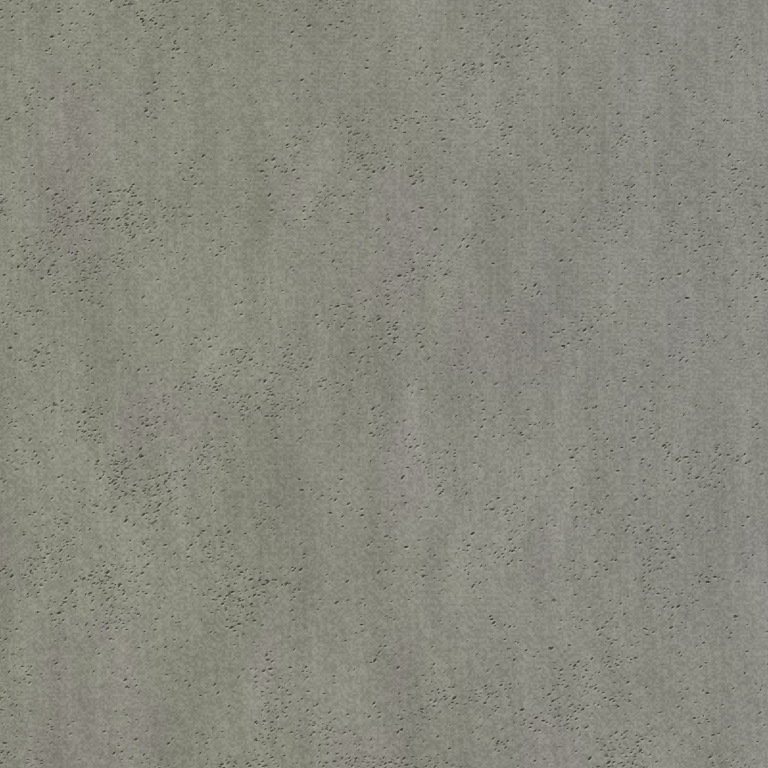
Write a Shadertoy shader that draws this texture.

```glsl
// Grey-olive cast concrete with soft vertical streaks, fine grain and clustered slanted pits.

const vec3 WARM_GREY = vec3(0.538, 0.538, 0.487);
const vec3 COOL_GREY = vec3(0.538, 0.538, 0.506);
const vec3 MAUVE_TINT = vec3(0.002, -0.006, 0.006);
const vec3 PIT_COLOR = vec3(0.20, 0.20, 0.16);

const float STREAK_CONTRAST = 0.105;
const float CLOUD_CONTRAST = 0.035;
const float GRAIN_CONTRAST = 0.12;
const float GRAIN_SCALE = 400.0;
const float RIM_LIGHT = 0.08;
const float PIT_TILT = 0.45;
const vec2 PIT_RADIUS = vec2(0.0025, 0.0012);

float hash(vec2 p) {
    return fract(sin(dot(p, vec2(127.1, 311.7))) * 43758.5453);
}

float noise(vec2 p) {
    vec2 cell = floor(p);
    vec2 f = fract(p);
    f = f * f * (3.0 - 2.0 * f);
    float bottom = mix(hash(cell), hash(cell + vec2(1, 0)), f.x);
    float top = mix(hash(cell + vec2(0, 1)), hash(cell + vec2(1, 1)), f.x);
    return mix(bottom, top, f.y);
}

float fbm(vec2 p) {
    float sum = 0.0;
    float weight = 0.5;
    for (int i = 0; i < 4; i++) {
        sum += weight * noise(p);
        p = p * 2.03 + vec2(17.3, 9.1);
        weight *= 0.5;
    }
    return sum / 0.9375;
}

mat2 rotation(float angle) {
    float c = cos(angle);
    float s = sin(angle);
    return mat2(c, -s, s, c);
}

// Coverage of one layer of scattered pits, one candidate per grid cell
float pitLayer(vec2 uv, float cells, float sizeScale, float density, float seed, float pixel) {
    vec2 grid = rotation(seed) * uv * cells;
    vec2 id = floor(grid);
    vec2 key = id + seed * 37.0;
    vec2 center = 0.28 + 0.44 * vec2(hash(key + 3.1), hash(key + 7.7));
    vec2 offset = rotation(-seed) * (fract(grid) - center) / cells;
    offset = rotation(PIT_TILT + 0.9 * (hash(key + 11.3) - 0.5)) * offset;

    float size = sizeScale * mix(0.55, 1.15, hash(key + 19.9));
    vec2 radius = PIT_RADIUS * size;
    float dist = (length(offset / radius) - 1.0) * radius.y;
    float shape = 1.0 - smoothstep(-0.6 * pixel, 0.6 * pixel, dist);
    float depth = mix(0.35, 1.0, hash(key + 29.5));
    return shape * depth * step(hash(key), density);
}

float pits(vec2 uv, float density, float pixel) {
    float large = pitLayer(uv, 92.0, 1.05, 0.11 * density, 0.31, pixel);
    float medium = pitLayer(uv, 124.0, 0.85, 0.10 * density, 0.83, pixel);
    float small = pitLayer(uv, 170.0, 0.65, 0.11 * density, 1.27, pixel);
    return max(large, max(medium, small));
}

void mainImage(out vec4 fragColor, in vec2 fragCoord) {
    vec2 uv = fragCoord / iResolution.y;
    float pixel = 1.0 / iResolution.y;

    // Base tone drifts from warm on the left to cool on the right
    float coolness = smoothstep(0.25, 1.0, uv.x + 0.3 * (fbm(uv * 3.0) - 0.5));
    vec3 color = mix(WARM_GREY, COOL_GREY, coolness);

    // Vertical streaks with a slight sway, over soft clouds
    vec2 swayed = uv + vec2(0.02 * (noise(uv * vec2(5.0, 9.0)) - 0.5), 0.0);
    float streaks = 0.55 * fbm(swayed * vec2(30.0, 8.0) + 4.0)
                  + 0.45 * fbm(swayed * vec2(58.0, 11.0) + 31.0);
    float clouds = fbm(uv * vec2(13.0, 8.0) + 53.0);
    color += STREAK_CONTRAST * (streaks - 0.5) + CLOUD_CONTRAST * (clouds - 0.5);
    color += MAUVE_TINT * smoothstep(0.5, 0.75, fbm(uv * vec2(11.0, 7.0) + 71.0));

    // Fine grain
    float grain = 0.75 * noise(uv * GRAIN_SCALE) + 0.25 * noise(uv * GRAIN_SCALE * 0.53 + 13.0);
    color += GRAIN_CONTRAST * (grain - 0.5);

    // Pits gather in small clusters and thin out toward the upper right
    float cluster = smoothstep(0.34, 0.72, fbm(uv * 10.0 + 90.0));
    float clump = smoothstep(0.42, 0.85, noise(uv * vec2(26.0, 32.0) + 47.0));
    float spread = mix(1.3, 0.5, smoothstep(0.1, 1.0, 0.65 * uv.x + 0.35 * uv.y));
    float density = spread * mix(0.4, 1.6, cluster) * mix(0.45, 2.6, clump);
    float pit = pits(uv, density, pixel);
    float rim = pits(uv + vec2(-0.0006, 0.0022), density, pixel) * (1.0 - pit);
    color += RIM_LIGHT * rim;
    color = mix(color, PIT_COLOR, 0.9 * pit);

    fragColor = vec4(clamp(color, 0.0, 1.0), 1.0);
}
```
